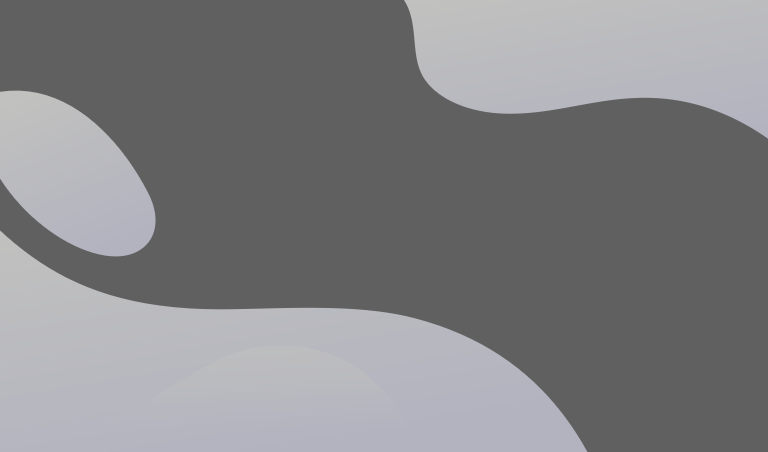
Reproduce this background procedurally as a Shadertoy shader.

```glsl
#define GRID vec2(768.0, 453.0)
#define CURVE_STEPS 20
#define CHARCOAL vec3(0.376)
#define WARM_GREY vec3(0.755, 0.755, 0.748)
#define LAVENDER vec3(0.698, 0.702, 0.750)
#define MOUND_OPACITY 0.55

// Outline state: x = least squared distance, y = +1 outside or -1 inside
void addLine(vec2 p, vec2 a, vec2 b, inout vec2 outline) {
    vec2 side = b - a, rel = p - a;
    vec2 gap = rel - side * clamp(dot(rel, side) / dot(side, side), 0.0, 1.0);
    outline.x = min(outline.x, dot(gap, gap));
    bool spans = (a.y > p.y) != (b.y > p.y);
    if (spans && rel.x < side.x * rel.y / side.y) outline.y = -outline.y;
}

void addCurve(vec2 p, vec2 a, vec2 b, vec2 c, vec2 d, inout vec2 outline) {
    vec2 last = a;
    for (int i = 1; i <= CURVE_STEPS; i++) {
        float t = float(i) / float(CURVE_STEPS), s = 1.0 - t;
        vec2 next = s * s * s * a + 3.0 * s * t * (s * b + t * c) + t * t * t * d;
        addLine(p, last, next, outline);
        last = next;
    }
}

float signedDistance(vec2 outline) {
    return outline.y * sqrt(outline.x);
}

// Wave hanging from the upper right corner
float upperWave(vec2 p) {
    vec2 o = vec2(1e9, 1.0);
    vec2 start = vec2(404, 0), bend = vec2(425, 80), dip = vec2(510, 114);
    vec2 crest = vec2(645, 98), end = vec2(768, 139);
    addCurve(p, start, vec2(420, 25), vec2(409, 57), bend, o);
    addCurve(p, bend, vec2(439, 100), vec2(470, 114), dip, o);
    addCurve(p, dip, vec2(557, 114), vec2(596, 98), crest, o);
    addCurve(p, crest, vec2(690, 98), vec2(731, 113), end, o);
    addLine(p, end, vec2(850, 197), o);
    addLine(p, vec2(850, 197), vec2(850, -50), o);
    addLine(p, vec2(850, -50), vec2(372, -50), o);
    addLine(p, vec2(372, -50), start, o);
    return signedDistance(o);
}

// Broad wave along the lower left
float lowerWave(vec2 p) {
    vec2 o = vec2(1e9, 1.0);
    vec2 start = vec2(0, 231), dip = vec2(220, 310);
    vec2 shoulder = vec2(415, 319), end = vec2(588, 454);
    addCurve(p, start, vec2(50, 277), vec2(110, 310), dip, o);
    addCurve(p, dip, vec2(275, 310), vec2(355, 303), shoulder, o);
    addCurve(p, shoulder, vec2(495, 340), vec2(551, 386), end, o);
    addLine(p, end, vec2(620, 513), o);
    addLine(p, vec2(620, 513), vec2(-60, 513), o);
    addLine(p, vec2(-60, 513), vec2(-60, 176), o);
    addLine(p, vec2(-60, 176), start, o);
    return signedDistance(o);
}

// Slanted drop cut by the left side
float drop(vec2 p) {
    vec2 o = vec2(1e9, 1.0);
    vec2 top = vec2(0, 92), flank = vec2(148, 193);
    vec2 base = vec2(116, 257), end = vec2(0, 179);
    addCurve(p, top, vec2(65, 82), vec2(118, 135), flank, o);
    addCurve(p, flank, vec2(167, 230), vec2(148, 257), base, o);
    addCurve(p, base, vec2(80, 257), vec2(30, 226), end, o);
    addLine(p, end, vec2(-20, 148), o);
    addLine(p, vec2(-20, 148), vec2(-20, 95), o);
    addLine(p, vec2(-20, 95), top, o);
    return signedDistance(o);
}

// Faint mound inside the lower wave
float mound(vec2 p) {
    vec2 o = vec2(1e9, 1.0);
    vec2 start = vec2(80, 430), crest = vec2(280, 346), end = vec2(400, 412);
    addCurve(p, start, vec2(170, 405), vec2(205, 346), crest, o);
    addCurve(p, crest, vec2(335, 346), vec2(375, 375), end, o);
    addLine(p, end, vec2(430, 470), o);
    addLine(p, vec2(430, 470), vec2(0, 470), o);
    addLine(p, vec2(0, 470), start, o);
    return signedDistance(o);
}

// Gradient along a tilted axis, from warm grey to lavender
vec3 sheen(vec2 p, float tilt, float from, float to) {
    float along = clamp((p.y + tilt * p.x - from) / (to - from), 0.0, 1.0);
    return mix(WARM_GREY, LAVENDER, along);
}

void mainImage(out vec4 fragColor, in vec2 fragCoord) {
    vec2 uv = fragCoord / iResolution.xy;
    vec2 p = vec2(uv.x, 1.0 - uv.y) * GRID;
    float soft = GRID.x / iResolution.x;

    // Lower wave with its mound
    vec3 lowerColor = sheen(p, 0.17, 235.0, 500.0);
    float moundFade = MOUND_OPACITY * (1.0 - smoothstep(346.0, 440.0, p.y));
    float moundCover = clamp(0.5 - mound(p) / soft, 0.0, 1.0);
    lowerColor = mix(lowerColor, WARM_GREY, moundFade * moundCover);

    // Pale shapes over the dark ground
    vec3 color = CHARCOAL;
    color = mix(color, lowerColor, clamp(0.5 - lowerWave(p) / soft, 0.0, 1.0));
    color = mix(color, sheen(p, 0.17, 75.0, 260.0), clamp(0.5 - upperWave(p) / soft, 0.0, 1.0));
    color = mix(color, sheen(p, 0.4, 110.0, 290.0), clamp(0.5 - drop(p) / soft, 0.0, 1.0));
    fragColor = vec4(color, 1.0);
}
```
